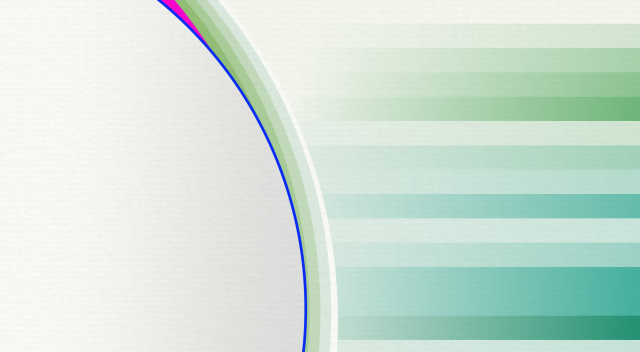
Reproduce this background procedurally as a WebGL 1 fragment shader.

```glsl
precision highp float;
uniform vec2 u_resolution;

const float ROWS = 14.47;
const float RING_STEP = 0.0307;

float hash(vec2 p) {
  return fract(sin(dot(p, vec2(127.1, 311.7))) * 43758.5453);
}

float noise(vec2 p) {
  vec2 i = floor(p);
  vec2 f = fract(p);
  f = f * f * (3.0 - 2.0 * f);
  float low = mix(hash(i), hash(i + vec2(1.0, 0.0)), f.x);
  float high = mix(hash(i + vec2(0.0, 1.0)), hash(i + vec2(1.0, 1.0)), f.x);
  return mix(low, high, f.y);
}

// Smooth coverage of a filled circle
float disc(vec2 p, vec2 center, float radius, float pixel) {
  return 1.0 - smoothstep(-0.7 * pixel, 0.7 * pixel, length(p - center) - radius);
}

float pick(vec4 values, float index) {
  return dot(values, vec4(equal(vec4(0.0, 1.0, 2.0, 3.0), vec4(index))));
}

// Strength of each stripe, counted from the top
float rowStrength(float row) {
  return pick(vec4(0.0, 0.25, 0.57, 0.78), row)
       + pick(vec4(1.0, 0.26, 0.53, 0.38), row - 4.0)
       + pick(vec4(0.82, 0.24, 0.50, 1.0), row - 8.0)
       + pick(vec4(1.0, 1.0, 0.26, 0.26), row - 12.0);
}

vec3 rowColor(float row, float x, vec3 paper) {
  vec3 leaf = vec3(0.44, 0.71, 0.48);
  vec3 teal = vec3(0.28, 0.69, 0.62);
  vec3 pine = vec3(0.15, 0.57, 0.45);
  vec3 mint = vec3(0.875, 0.92, 0.89);
  vec3 tint = mix(leaf, teal, smoothstep(4.0, 8.0, row));
  tint = mix(tint, pine, step(12.5, row) * step(row, 13.5));
  vec3 start = mix(paper, mint, smoothstep(3.0, 6.5, row));
  vec3 finish = mix(paper, tint, rowStrength(row));
  float begin = mix(0.84, 0.80, smoothstep(4.0, 8.0, row));
  return mix(start, finish, clamp((x - begin) / (1.80 - begin), 0.0, 1.0));
}

// Stripes with softened borders
vec3 stripes(vec2 p, vec3 paper, float pixel) {
  float position = (1.0 - p.y) * ROWS;
  float row = floor(position);
  float edge = smoothstep(1.0 - 1.2 * pixel * ROWS, 1.0, fract(position));
  return mix(rowColor(row, p.x, paper), rowColor(row + 1.0, p.x, paper), edge);
}

// Overlapping circles stepped sideways, pale to olive, then magenta
vec3 rings(vec3 color, vec2 p, float pixel) {
  vec3 pale = vec3(0.85, 0.905, 0.865);
  vec3 olive = vec3(0.57, 0.74, 0.46);
  vec3 magenta = vec3(0.97, 0.02, 0.80);
  for (int i = 0; i < 5; i++) {
    float k = float(i);
    vec3 ringColor = mix(pale, olive, min(k / 3.0, 1.0));
    ringColor = mix(ringColor, magenta, step(3.5, k));
    vec2 center = vec2(-0.4387 - k * RING_STEP, 0.1132);
    color = mix(color, ringColor, disc(p, center, 1.3797, pixel));
  }
  return color;
}

// Wavy laid lines and fine grain
float paperTexture(vec2 p) {
  float wave = noise(p * vec2(22.0, 30.0)) * 2.2;
  float lines = sin(p.y * 375.0 + wave) * (0.5 + 0.5 * noise(p * vec2(30.0, 60.0)));
  float grain = noise(p * vec2(130.0, 230.0)) - 0.5;
  return 1.0 + 0.007 * lines + 0.022 * grain;
}

void main() {
  vec2 p = gl_FragCoord.xy / u_resolution.y;
  float pixel = 1.0 / u_resolution.y;
  vec3 paper = vec3(0.95, 0.957, 0.927);
  vec3 ivory = vec3(0.970, 0.972, 0.953);
  vec3 shade = vec3(0.862, 0.862, 0.855);
  vec3 blue = vec3(0.03, 0.17, 0.95);

  // Stripes, white rim and colored rings
  vec3 color = stripes(p, paper, pixel);
  color = mix(color, ivory, disc(p, vec2(-0.4717, 0.092), 1.4316, pixel));
  color = rings(color, p, pixel);

  // Blue outline around the shaded paper disc
  vec2 center = vec2(-0.262, 0.1226);
  vec3 sheet = mix(ivory, shade, smoothstep(0.12, 0.92, p.x + 0.06 * (0.5 - p.y)));
  color = mix(color, blue, disc(p, center, 1.1345, pixel));
  color = mix(color, sheet, disc(p, center, 1.1268, pixel));

  gl_FragColor = vec4(color * paperTexture(p), 1.0);
}
```
